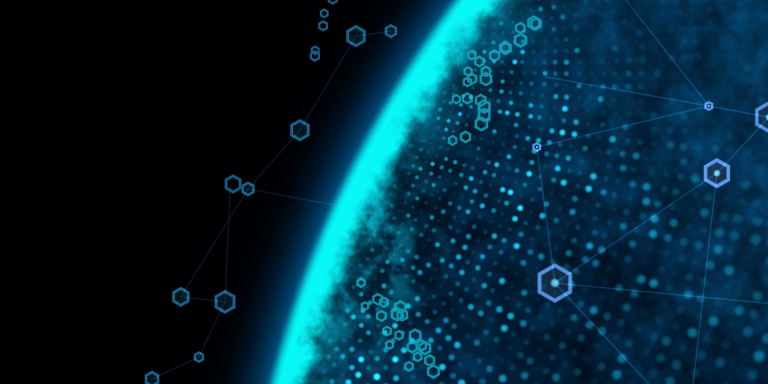
This background is drawn by a Shadertoy shader. Its source:

```glsl
// A glowing cyan planet rim with dotted surface, hexagon clusters and a node network.

#define PLANET_CENTER vec2(3.40, -0.68)
#define PLANET_RADIUS 2.769
#define DOT_ORIGIN vec2(0.40, 1.10)
#define DOT_DENSITY 37.0
#define DOT_TILT 0.25
#define LINE_WIDTH 0.0025
#define RIM_COLOR vec3(0.03, 0.97, 0.97)
#define DEEP_BLUE vec3(0.003, 0.075, 0.155)
#define HAZE_BLUE vec3(0.015, 0.25, 0.40)
#define DOT_COLOR vec3(0.10, 0.74, 0.82)
#define NODE_COLOR vec3(0.36, 0.62, 0.95)
#define FAR_NODE_COLOR vec3(0.10, 0.43, 0.60)

const int NODE_COUNT = 15;
const int FIRST_NEAR_NODE = 8;

// Network path: position and hexagon radius
const vec3 NODES[NODE_COUNT] = vec3[NODE_COUNT](
    vec3(0.396, 0.013, 0.018), vec3(0.518, 0.070, 0.012),
    vec3(0.586, 0.214, 0.027), vec3(0.471, 0.227, 0.022),
    vec3(0.646, 0.508, 0.016), vec3(0.781, 0.661, 0.025),
    vec3(0.927, 0.906, 0.025), vec3(1.018, 0.919, 0.015),
    vec3(1.805, 0.000, 0.000), vec3(1.867, 0.549, 0.034),
    vec3(2.003, 0.695, 0.037), vec3(1.846, 0.724, 0.010),
    vec3(1.398, 0.617, 0.010), vec3(1.445, 0.263, 0.046),
    vec3(1.867, 0.549, 0.034));

float hash(vec2 p) {
    p = fract(p * vec2(0.1031, 0.1137));
    p += dot(p, p.yx + 33.33);
    return fract((p.x + p.y) * p.x * 17.0);
}

mat2 rotate(float angle) {
    float c = cos(angle), s = sin(angle);
    return mat2(c, -s, s, c);
}

// Layered sines, roughly 0 to 1
float clouds(vec2 p) {
    float sum = 0.0, amplitude = 0.5;
    for (int i = 0; i < 6; i++) {
        p = rotate(0.9) * p * 1.7 + 1.3;
        sum += amplitude * sin(p.x + 1.4 * sin(p.y * 1.2)) * cos(p.y + sin(p.x));
        amplitude *= 0.68;
    }
    return clamp(0.5 + 0.55 * sum, 0.0, 1.0);
}

float segment(vec2 p, vec2 a, vec2 b) {
    vec2 ab = b - a;
    float t = clamp(dot(p - a, ab) / dot(ab, ab), 0.0, 1.0);
    return 1.0 - smoothstep(0.0, LINE_WIDTH * 1.5, length(p - a - ab * t));
}

float hexDistance(vec2 p, float radius) {
    p = abs(p);
    return max(p.x, p.x * 0.5 + p.y * 0.866) - radius * 0.866;
}

float hexRing(vec2 p, float radius) {
    float d = abs(hexDistance(p, radius));
    float width = LINE_WIDTH + radius * 0.06;
    return 1.0 - smoothstep(width * 0.4, width * 1.5, d);
}

// Small hexagons strewn along a line
float hexCluster(vec2 p, vec2 a, vec2 b, int count, float spread) {
    float rings = 0.0;
    for (int i = 0; i < count; i++) {
        float k = float(i);
        vec2 jitter = vec2(hash(vec2(k, 7.0) + a * 50.0), hash(vec2(k, 19.0) + b * 50.0)) - 0.5;
        vec2 center = mix(a, b, (k + 0.5) / float(count)) + jitter * spread;
        rings = max(rings, hexRing(p - center, 0.013 + 0.007 * jitter.x));
    }
    return rings;
}

// Perspective grid of soft dots, spreading away from its origin
float surfaceDots(vec2 p) {
    vec2 q = p - DOT_ORIGIN;
    vec2 grid = rotate(DOT_TILT) * vec2(log(length(q)), atan(q.y, q.x)) * DOT_DENSITY;
    vec2 id = floor(grid);
    float seed = hash(id + 200.0);
    vec2 offset = fract(grid) - 0.5;
    offset.x += (hash(id + 311.0) - 0.5) * 0.35;
    float blur = smoothstep(0.9, 1.8, length(q));
    float radius = 0.23 + 0.13 * seed + 0.08 * blur;
    float spot = 1.0 - smoothstep(radius * 0.25, radius, length(offset));
    return spot * (0.12 + 1.15 * seed * seed) * mix(1.0, 0.42, blur);
}

vec3 planet(vec2 p, float depth) {
    float broad = clouds(p * 2.3 + 0.7);
    float fine = clouds(p * 13.0);
    float corner = smoothstep(1.5, 2.8, p.x + p.y);
    vec3 color = mix(DEEP_BLUE, HAZE_BLUE, clamp(broad * 0.5 + fine * 0.3 + corner * 0.3 - 0.12, 0.0, 1.0));
    color *= 0.75 + 0.5 * fine;

    // Dots thin out toward the rim and the hazy corner
    float visible = smoothstep(0.07, 0.17, depth) * (1.0 - 0.85 * smoothstep(2.0, 2.6, p.x + p.y));
    color += DOT_COLOR * surfaceDots(p) * visible * (0.45 + 0.75 * broad);

    // Ragged light spilling inward
    float patchGlow = exp(-dot((p - vec2(0.96, 0.35)) * vec2(8.0, 4.5), (p - vec2(0.96, 0.35)) * vec2(8.0, 4.5)));
    float spill = exp(-max(depth - 0.055, 0.0) * 17.0) * (0.15 + 0.9 * fine);
    spill += patchGlow * smoothstep(0.35, 0.85, fine) * 0.5;
    return mix(color, vec3(0.03, 0.72, 0.80), clamp(spill, 0.0, 0.9));
}

void mainImage(out vec4 fragColor, in vec2 fragCoord) {
    vec2 p = fragCoord / iResolution.y;
    float depth = PLANET_RADIUS - length(p - PLANET_CENTER);

    // Space, outer halo and planet body
    float outside = max(-depth, 0.0);
    vec3 color = vec3(0.0, 0.001, 0.012);
    color += vec3(0.0, 0.20, 0.36) * exp(-outside * outside * 130.0);
    color += vec3(0.0, 0.25, 0.25) * exp(-outside * 45.0);
    color = mix(color, planet(p, depth), smoothstep(-0.01, 0.02, depth));

    // Bright rim
    float ragged = (clouds(p * 15.0 + 4.0) - 0.5) * 0.05;
    float rim = smoothstep(-0.024, 0.014, depth) * (1.0 - smoothstep(0.035, 0.105, depth + ragged));
    color = mix(color, RIM_COLOR, rim);

    // Network links and hexagon nodes
    float links = 0.0;
    for (int i = 0; i < NODE_COUNT; i++) {
        vec3 node = NODES[i];
        bool near = i >= FIRST_NEAR_NODE;
        if (i > 0 && i != FIRST_NEAR_NODE) links = max(links, segment(p, NODES[i - 1].xy, node.xy));
        if (node.z > 0.0) {
            vec2 q = p - node.xy;
            vec3 tint = near ? NODE_COLOR : FAR_NODE_COLOR;
            float body = 1.0 - smoothstep(-0.004, 0.004, hexDistance(q, node.z));
            float core = 1.0 - smoothstep(node.z * 0.12, node.z * 0.32, length(q));
            color = mix(color, tint * 0.35, body * 0.5);
            color = mix(color, tint, hexRing(q, node.z) * 0.9);
            if (near) color = mix(color, vec3(0.45, 0.85, 0.92), core * 0.8);
        }
    }
    vec2 hub = NODES[13].xy, upper = NODES[11].xy;
    links = max(links, segment(p, hub, vec2(2.0, 0.21)));
    links = max(links, segment(p, hub, vec2(1.69, 0.0)));
    links = max(links, segment(p, upper, vec2(1.63, 1.0)));
    links = max(links, segment(p, upper, vec2(1.42, 0.80)));
    links = max(links, segment(p, NODES[4].xy, vec2(0.87, 0.466)));
    links = max(links, segment(p, NODES[2].xy, vec2(0.60, 0.52)));
    color += vec3(0.04, 0.18, 0.27) * links * (depth > 0.0 ? 0.75 : 0.5) * (1.0 - rim);

    // Hexagon swarms on the surface and in space
    float swarm = hexCluster(p, vec2(1.20, 0.67), vec2(1.26, 0.83), 14, 0.09);
    swarm = max(swarm, hexCluster(p, vec2(1.26, 0.82), vec2(1.40, 0.96), 8, 0.035));
    swarm = max(swarm, hexCluster(p, vec2(0.96, 0.25), vec2(1.12, 0.03), 20, 0.075));
    color = mix(color, vec3(0.08, 0.72, 0.80), swarm * 0.75);
    float drifters = hexCluster(p, vec2(0.88, 1.0), vec2(0.82, 0.84), 5, 0.04);
    drifters = max(drifters, hexRing(p - vec2(0.607, 0.521), 0.021));
    color = mix(color, FAR_NODE_COLOR, drifters * 0.85);

    fragColor = vec4(clamp(color, 0.0, 1.0), 1.0);
}
```
